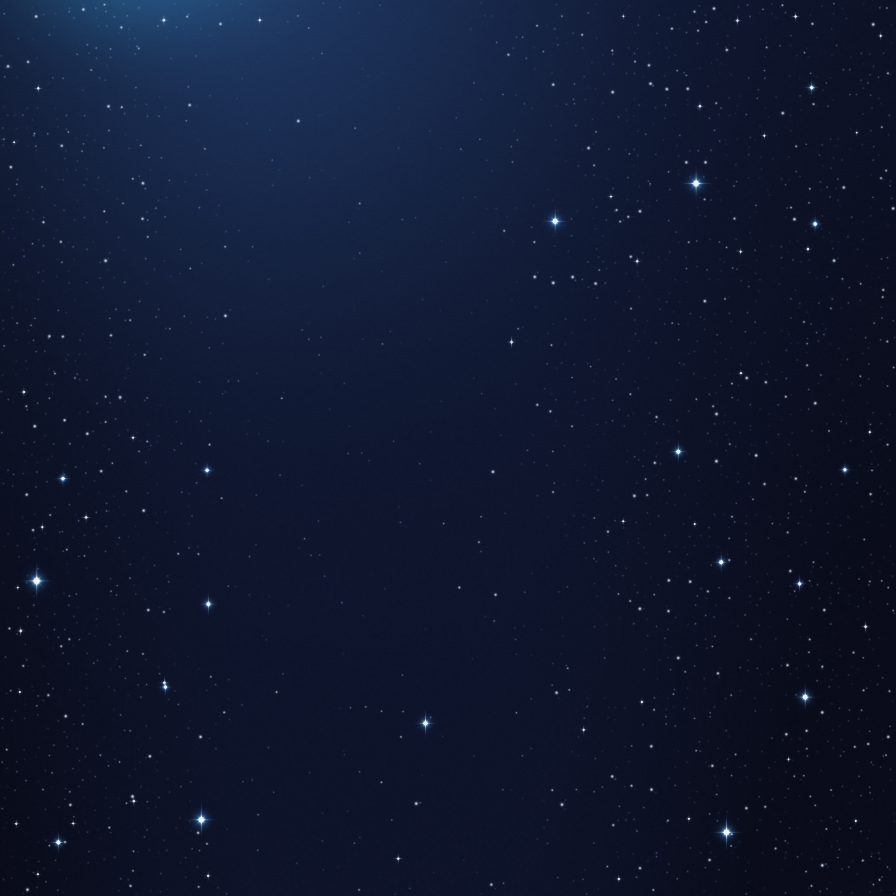
Give the GLSL for this texture, as a WebGL 2 fragment shader.

```glsl
#version 300 es
precision highp float;
// Deep blue night sky with a soft glow at the upper left, star dust and four-pointed sparkles.

#define DUST_CELLS 88.0
#define DUST_CHANCE 0.42
#define DOT_CELLS 46.0
#define DOT_CHANCE 0.30
#define GLINT_CELLS 15.0
#define GLINT_CHANCE 0.30
#define SPARKLE_CELLS 7.0
#define SPARKLE_CHANCE 0.72
#define SPARKLE_REACH 0.034
#define GRAIN 0.008

uniform vec2 u_resolution;
out vec4 fragColor;

float hash(vec2 p) {
    return fract(sin(dot(p, vec2(127.1, 311.7))) * 43758.5453);
}

// Stars crowd towards both sides and thin out in a central band.
float crowding(vec2 p) {
    float side = smoothstep(0.08, 0.36, abs(p.x - 0.42 + 0.08 * (p.y - 0.5)));
    return mix(0.16, 1.0, side);
}

// One jittered star per cell: xy = offset from its centre, z = random size, w = presence.
vec4 scatter(vec2 uv, float cells, float chance, float margin, float seed) {
    vec2 id = floor(uv * cells);
    vec2 key = id + seed;
    vec2 jitter = vec2(hash(key), hash(key + 57.3));
    vec2 center = (id + mix(vec2(margin), vec2(1.0 - margin), jitter)) / cells;
    float present = step(hash(key + 19.7), chance * crowding(center));
    return vec4(uv - center, hash(key + 83.1), present);
}

float dotGlow(vec2 p, float radius, float pixel) {
    float r = max(radius, 0.55 * pixel);
    return exp(-dot(p, p) / (r * r));
}

// Thin ray along x that tapers to a point at its reach.
float ray(vec2 p, float reach, float pixel) {
    float taper = max(0.0, 1.0 - abs(p.x) / reach);
    float width = max(0.045 * reach * taper, 0.4 * pixel);
    return taper * taper * exp(-abs(p.y) / width);
}

float sparkle(vec2 p, float reach, float pixel) {
    vec2 diagonal = vec2(p.x + p.y, p.y - p.x) * 0.7071;
    float cross4 = ray(p, reach * 0.85, pixel) + ray(p.yx, reach, pixel);
    float minor = ray(diagonal, reach * 0.5, pixel) + ray(diagonal.yx, reach * 0.5, pixel);
    return cross4 + 0.6 * minor + 1.1 * dotGlow(p, reach * 0.14, pixel);
}

vec3 skyColor(vec2 uv) {
    float side = smoothstep(0.12, 0.60, abs(uv.x - 0.43));
    float shade = side * mix(0.95, 0.45, uv.y) + 0.35 * (1.0 - uv.y);
    vec3 sky = mix(vec3(0.060, 0.090, 0.190), vec3(0.036, 0.045, 0.100), clamp(shade, 0.0, 1.0));

    // Broad haze, then the brighter lamp at the top edge
    vec2 haze = (uv - vec2(0.29, 1.04)) / vec2(0.34, 0.36);
    vec2 lamp = (uv - vec2(0.15, 1.04)) / vec2(0.14, 0.080);
    sky += vec3(0.055, 0.115, 0.175) * exp(-dot(haze, haze));
    sky += vec3(0.045, 0.160, 0.190) * exp(-dot(lamp, lamp));
    return sky;
}

void main() {
    vec2 uv = gl_FragCoord.xy / u_resolution;
    float pixel = 1.0 / min(u_resolution.x, u_resolution.y);
    vec3 color = skyColor(uv);
    color += GRAIN * (hash(floor(uv * 512.0)) - 0.5);

    // Faint dust
    vec4 s = scatter(uv, DUST_CELLS, DUST_CHANCE, 0.12, 3.0);
    color += vec3(0.30, 0.36, 0.48) * s.w * mix(0.15, 0.8, s.z * s.z) * dotGlow(s.xy, 0.0010, pixel);

    // Small bright dots
    s = scatter(uv, DOT_CELLS, DOT_CHANCE, 0.10, 141.0);
    float light = s.w * mix(0.35, 1.0, s.z) * dotGlow(s.xy, mix(0.0010, 0.0017, s.z * s.z), pixel);
    color = mix(color, vec3(0.80, 0.86, 0.94), light);

    // Little glints
    s = scatter(uv, GLINT_CELLS, GLINT_CHANCE, 0.16, 277.0);
    light = s.w * mix(0.6, 0.95, s.z) * sparkle(s.xy, mix(0.005, 0.009, s.z), pixel);
    color = mix(color, vec3(0.82, 0.87, 0.95), min(light, 1.0));

    // Large sparkles with a blue halo
    s = scatter(uv, SPARKLE_CELLS, SPARKLE_CHANCE, 0.24, 419.0);
    float reach = SPARKLE_REACH * mix(0.36, 1.0, s.z * s.z * s.z);
    color += vec3(0.08, 0.22, 0.34) * s.w * dotGlow(s.xy, reach * 0.32, pixel);
    light = min(s.w * sparkle(s.xy, reach, pixel), 1.0);
    color = mix(color, mix(vec3(0.40, 0.64, 0.84), vec3(0.92, 0.96, 0.98), light), light);

    fragColor = vec4(clamp(color, 0.0, 1.0), 1.0);
}
```
